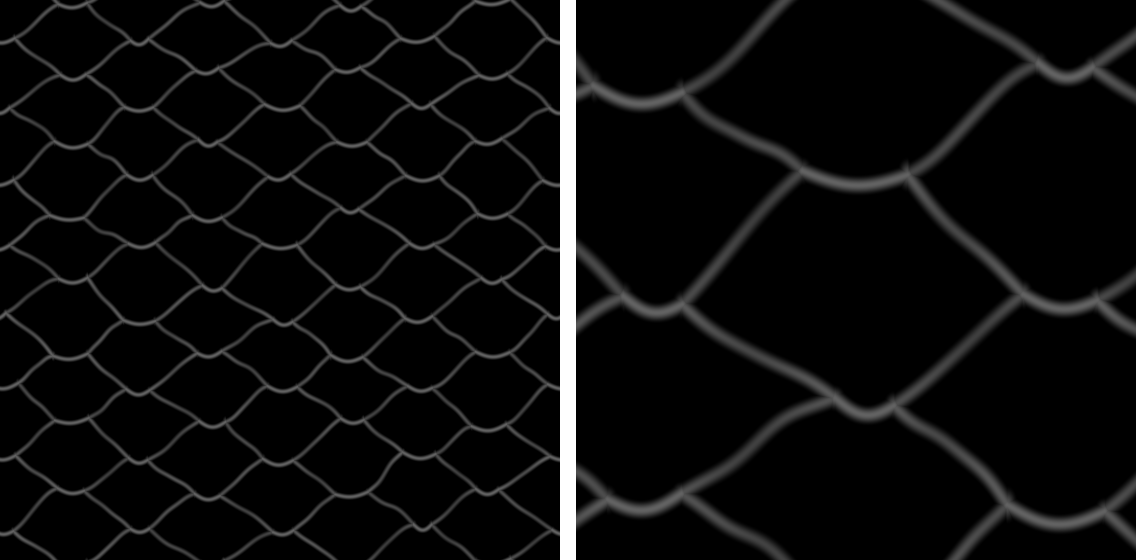
Left, the full canvas; right, a detail of the centre.
Write a Shadertoy shader that draws this pattern.

```glsl
const float PI = 3.14159265;
const vec2  COUNT = vec2(8.0, 8.0);          // joint columns and rows; columns alternate
const float ROW_OFFSET = 0.058;              // height of the first joint
const vec2  JOINT_JITTER = vec2(0.012, 0.016);
const vec2  JOINT_HALF = vec2(0.016, 0.032); // shortest and longest half length
const float JOINT_TILT = 0.005;
const vec2  JOINT_SAG = vec2(0.006, 0.010);
const float WIRE_RADIUS = 0.0066;            // soft falloff from centre to edge
const float BEND = 0.010;
const float WAVE = 0.0032;
const float WOBBLE = 0.0016;
const vec2  WIRE_GREY = vec2(0.28, 0.35);
const float JOINT_GREY = 0.385;

struct Joint { vec2 left; vec2 right; float sag; };

// Wrapped cell hash, so that opposite edges agree
vec3 hash(vec2 cell, float seed) {
    vec3 p = fract((mod(cell, COUNT).xyx + seed) * vec3(0.1031, 0.1030, 0.0973));
    p += dot(p, p.yxz + 33.33);
    return fract((p.xxy + p.yzz) * p.zyx);
}

Joint jointAt(vec2 cell) {
    vec3 a = hash(cell, 11.7);
    vec3 b = hash(cell, 47.3);
    float stagger = 0.5 * mod(cell.x, 2.0);
    vec2 centre = (cell + vec2(0.0, stagger)) / COUNT + vec2(0.0, ROW_OFFSET);
    centre += (a.xy - 0.5) * JOINT_JITTER;
    vec2 arm = vec2(mix(JOINT_HALF.x, JOINT_HALF.y, a.z), (b.x - 0.5) * JOINT_TILT);
    return Joint(centre - arm, centre + arm, mix(JOINT_SAG.x, JOINT_SAG.y, b.y));
}

// Soft coverage of a chord shaped by one, two and four half waves
float wire(vec2 p, vec2 a, vec2 b, vec3 amp) {
    vec2 chord = b - a;
    float t = clamp((p.x - a.x) / chord.x, 0.0, 1.0);
    vec3 phase = PI * t * vec3(1.0, 2.0, 4.0);
    float slope = (chord.y + dot(amp * PI * vec3(1.0, 2.0, 4.0), cos(phase))) / chord.x;
    vec2 offset = p - a - chord * t;
    offset.y -= dot(amp, sin(phase));
    offset.y *= inversesqrt(1.0 + slope * slope);
    float radius = max(WIRE_RADIUS, 1.5 / min(iResolution.x, iResolution.y));
    return 1.0 - smoothstep(0.0, radius, length(offset));
}

// Strand between two joints, with its own bend and uneven sheen
float strand(vec2 p, vec2 a, vec2 b, vec2 cell, float seed) {
    vec3 shape = hash(cell, seed);
    vec3 sheen = hash(cell, seed + 23.9);
    vec3 amp = vec3((shape.x - 0.4) * BEND,
                    -WAVE * (0.3 + shape.y),
                    (shape.z - 0.5) * WOBBLE);
    float t = clamp((p.x - a.x) / (b.x - a.x), 0.0, 1.0);
    float grey = mix(WIRE_GREY.x, WIRE_GREY.y, sheen.x);
    grey *= 1.0 - 0.10 * sin(PI * t) + 0.07 * sin(2.0 * PI * (t + sheen.y));
    return grey * wire(p, a, b, amp);
}

void mainImage(out vec4 fragColor, in vec2 fragCoord) {
    vec2 p = fragCoord / iResolution.xy;
    vec2 base = floor((p - vec2(0.0, ROW_OFFSET)) * COUNT);
    float light = 0.0;

    for (int i = -1; i <= 1; i++) {
        for (int j = -2; j <= 1; j++) {
            vec2 cell = base + vec2(i, j);
            float odd = mod(cell.x, 2.0);
            Joint joint = jointAt(cell);
            Joint upper = jointAt(cell + vec2(1.0, odd));
            Joint lower = jointAt(cell + vec2(1.0, odd - 1.0));

            // Sagging joint and the two strands leaving to the right
            float bar = JOINT_GREY * wire(p, joint.left, joint.right, vec3(-joint.sag, 0.0, 0.0));
            float rising = strand(p, joint.right, upper.left, cell, 71.1);
            float falling = strand(p, joint.right, lower.left, cell, 93.5);
            light = max(light, max(bar, max(rising, falling)));
        }
    }
    fragColor = vec4(vec3(light), 1.0);
}
```
